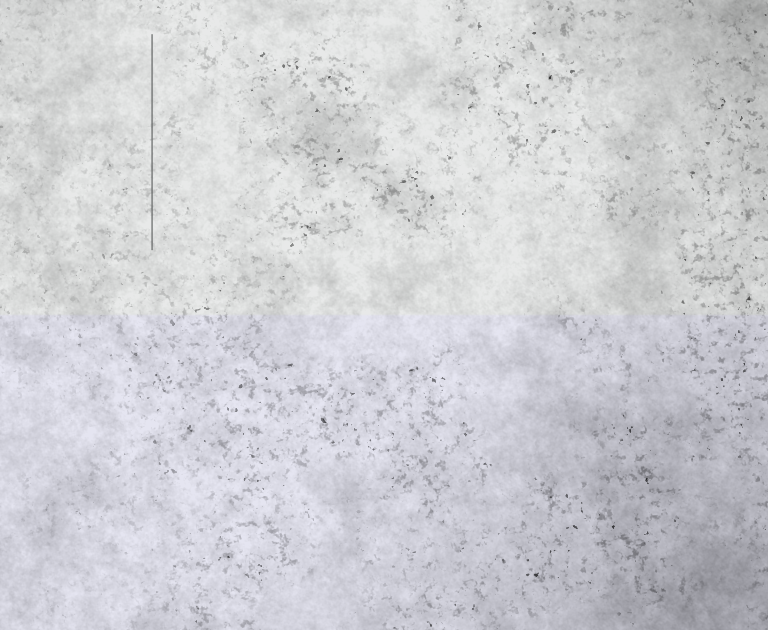
This texture is drawn by a Shadertoy shader. Its source:

```glsl
float hash(vec2 p) {
    return fract(sin(dot(p, vec2(127.1, 311.7))) * 43758.5453);
}

float noise(vec2 p) {
    vec2 cell = floor(p), f = fract(p);
    f = f * f * (3.0 - 2.0 * f);
    float low = mix(hash(cell), hash(cell + vec2(1, 0)), f.x);
    float high = mix(hash(cell + vec2(0, 1)), hash(cell + vec2(1, 1)), f.x);
    return mix(low, high, f.y);
}

// Octaves are rotated to hide the lattice; the result is centred on 0.5
float fbm(vec2 p, int octaves, float gain) {
    const mat2 turn = mat2(1.6, 1.2, -1.2, 1.6);
    float sum = 0.0, weight = 0.5, total = 0.0;
    for (int i = 0; i < octaves; i++) {
        sum += weight * noise(p);
        total += weight;
        p = turn * p + 17.3;
        weight *= gain;
    }
    return sum / total;
}

// Dark flecks where fine noise rises above a threshold
float flecks(vec2 p, float scale, float threshold, float softness) {
    return smoothstep(threshold, threshold + softness, fbm(p * scale, 3, 0.75));
}

// Broad shadow fading out from a point
float shade(vec2 p, vec2 center, float radius) {
    return smoothstep(radius, 0.0, distance(p, center));
}

// Antialiased vertical stroke
float stroke(vec2 p, float x, vec2 span, float halfWidth, float pixel) {
    float middle = 0.5 * (span.x + span.y);
    vec2 d = vec2(halfWidth, 0.5 * (span.y - span.x)) - abs(p - vec2(x, middle));
    vec2 cover = clamp(d / pixel + 0.5, 0.0, min(1.0, 2.0 * halfWidth / pixel));
    return cover.x * smoothstep(0.0, 0.5, cover.y);
}

float concrete(vec2 p, float aspect) {
    float right = p.x / aspect;
    float cloud = fbm(p * 3.5 + 4.0, 6, 0.6);
    float stain = smoothstep(0.45, 0.72, fbm(p * 9.0 + 31.0, 6, 0.7));
    float mottle = fbm(p * 34.0 + 9.0, 4, 0.8);
    float grain = fbm(p * 190.0, 2, 0.8);

    float tone = 0.884;
    tone += 0.08 * (cloud - 0.5) + 0.15 * (mottle - 0.5) + 0.07 * (grain - 0.5);
    tone -= 0.07 * stain;

    // Uneven light, darkest in the right corners
    tone -= 0.035 * smoothstep(0.5, 1.0, right);
    tone -= 0.17 * shade(p, vec2(aspect, 0.0), 0.75);
    tone -= 0.17 * shade(p, vec2(aspect, 1.0), 0.38);
    tone -= 0.05 * shade(p, vec2(0.0, 1.0), 0.25);
    tone -= 0.02 * smoothstep(0.4, 0.0, p.y);

    // Worn patches gather fine flecks and rare pits, more so to the right
    float worn = smoothstep(0.38, 0.62, fbm(p * 6.0 + 53.0, 5, 0.65));
    worn *= mix(0.35, 1.0, smoothstep(0.0, 0.4, right));
    tone -= 0.20 * mix(0.12, 1.0, worn) * flecks(p + 2.0, 95.0, 0.53, 0.27);
    tone -= 0.42 * worn * flecks(p + 7.0, 80.0, 0.73, 0.1);
    return min(tone, 0.91);
}

void mainImage(out vec4 fragColor, in vec2 fragCoord) {
    const vec3 neutralTint = vec3(0.998, 1.005, 1.002);
    const vec3 lavenderTint = vec3(0.988, 0.988, 1.038);
    const vec3 lineColor = vec3(0.36, 0.37, 0.37);

    float pixel = 1.0 / iResolution.y;
    vec2 p = fragCoord * pixel;
    float aspect = iResolution.x * pixel;

    // Two tinted halves over one continuous surface
    float upper = smoothstep(0.498, 0.502, p.y);
    vec3 color = concrete(p, aspect) * mix(lavenderTint, neutralTint, upper);

    // Thin upright line at the upper left
    float line = stroke(p, 0.198 * aspect, vec2(0.603, 0.945), 0.0009, pixel);
    color = mix(color, lineColor, line);

    fragColor = vec4(color, 1.0);
}
```
